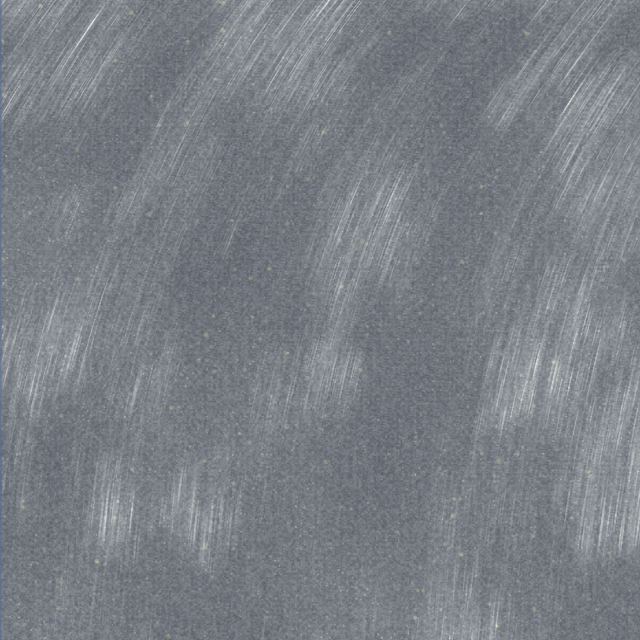
A Shadertoy shader for this texture:

```glsl
float hash(vec2 p) {
    return fract(sin(dot(p, vec2(127.1, 311.7))) * 43758.5453);
}

float noise(vec2 p) {
    vec2 i = floor(p), f = fract(p);
    f = f * f * (3.0 - 2.0 * f);
    return mix(mix(hash(i), hash(i + vec2(1, 0)), f.x),
               mix(hash(i + vec2(0, 1)), hash(i + vec2(1, 1)), f.x), f.y);
}

float fbm(vec2 p) {
    float sum = 0.0, amp = 0.53;
    for (int i = 0; i < 4; i++) {
        sum += amp * noise(p);
        p = mat2(0.8, 0.6, -0.6, 0.8) * p * 2.03 + 7.3;
        amp *= 0.5;
    }
    return sum;
}

// Thin tapered strokes, one per cell of a staggered grid
float scratches(vec2 p, float seed) {
    float column = floor(p.x);
    p.y += 17.0 * hash(vec2(column, seed));
    vec2 cell = vec2(column, floor(p.y) + seed);
    float strength = pow(hash(cell + 3.7), 4.0);
    float centre = 0.35 + 0.3 * hash(cell + 9.1);
    float line = 1.0 - smoothstep(0.08, 0.36, abs(fract(p.x) - centre));
    float t = fract(p.y);
    return strength * line * smoothstep(0.0, 0.35, t) * smoothstep(1.0, 0.6, t);
}

// Small round dots with random size and brightness
float specks(vec2 p, float density) {
    vec2 cell = floor(p);
    vec2 centre = 0.3 + 0.4 * vec2(hash(cell + 2.3), hash(cell + 5.9));
    float radius = 0.16 + 0.14 * hash(cell + 8.2);
    float dotMask = 1.0 - smoothstep(radius * 0.4, radius * 1.4, length(fract(p) - centre));
    return dotMask * step(hash(cell), density) * (0.4 + 0.6 * hash(cell + 4.4));
}

void mainImage(out vec4 fragColor, in vec2 fragCoord) {
    vec2 uv = fragCoord / iResolution.xy;

    // Brushing direction: near vertical below, leaning right towards the top
    float y = uv.y;
    float bend = 0.1 * y + 0.05 * y * y + 0.19 * y * y * y;
    vec2 brush = vec2(uv.x - bend + 0.02 * noise(uv * 3.0), y);

    // Soft clouds and worn patches
    float cloud = fbm(uv * 3.2 + 11.0);
    float worn = smoothstep(0.46, 0.82, fbm(brush * vec2(6.5, 4.6) + vec2(4.0, 21.0)));
    float streak = smoothstep(0.45, 0.85, fbm(brush * vec2(13.0, 3.0) + 31.0));
    float wear = clamp(worn + 0.45 * streak, 0.0, 1.0);
    float tone = 0.43 + 0.09 * (cloud - 0.3) + 0.075 * wear;

    // Brushed fibres, strongest where the surface is worn
    float fibre = 0.6 * noise(brush * vec2(210.0, 12.0)) + 0.4 * noise(brush * vec2(120.0, 7.0));
    tone += (fibre - 0.45) * (0.03 + 0.14 * wear);

    float strokes = 0.0;
    for (float i = 0.0; i < 4.0; i++) {
        vec2 scale = vec2(230.0 - 35.0 * i, 15.0 - 2.5 * i);
        strokes += scratches(brush * scale + 5.3 * i, 40.0 * i);
    }
    tone += strokes * (0.015 + 0.16 * wear);

    // Fine grain and bright dust
    float grain = noise(uv * 290.0) + noise(uv * 467.0 + 50.0) - 1.0;
    tone += 0.085 * grain;
    float dust = specks(uv * 150.0, 0.16) + specks(uv * 95.0 + 20.0, 0.05);
    tone += 0.11 * dust * (0.5 + cloud);

    // Cool slate that turns neutral in the highlights
    float light = smoothstep(0.42, 0.75, tone);
    vec3 color = tone + mix(vec3(-0.005, 0.016, 0.046), vec3(0.0, 0.015, 0.022), light);

    // Rare warm flecks and a faint blue left rim
    color += vec3(0.17, 0.14, 0.05) * specks(uv * 70.0 + 60.0, 0.012);
    color = mix(color, vec3(0.33, 0.43, 0.56), 0.6 * smoothstep(0.004, 0.001, uv.x));

    fragColor = vec4(color, 1.0);
}
```
